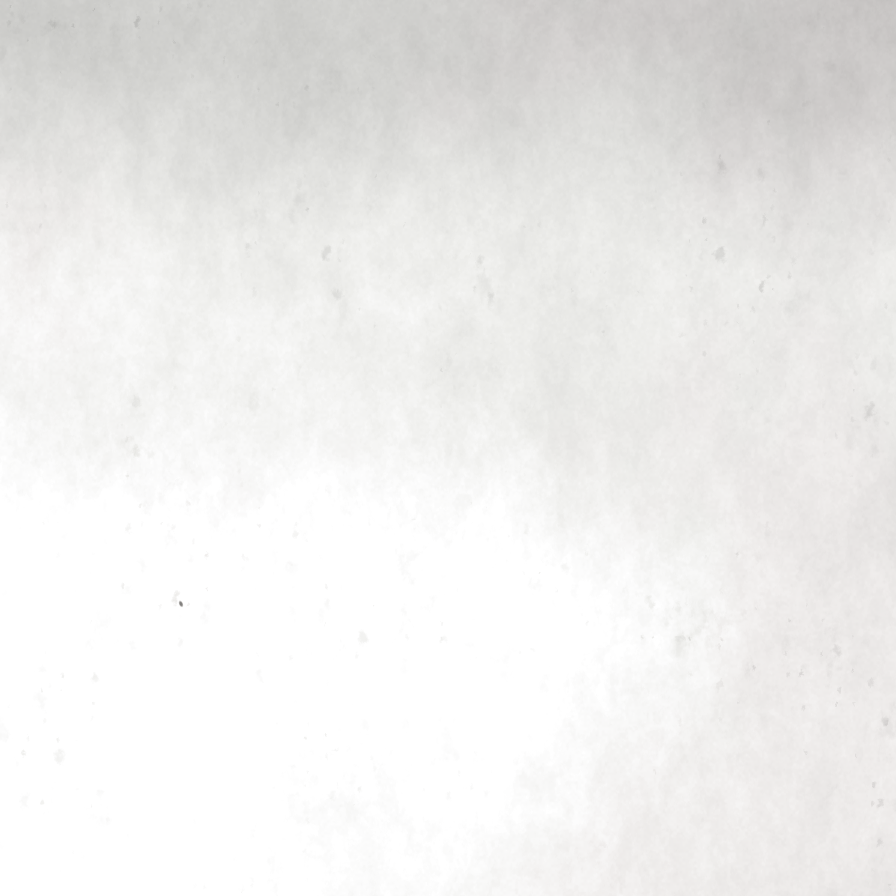
Write a three.js fragment shader that draws this texture.

```glsl
// Pale weathered plaster: a white glow at lower left fading to mottled grey above
varying vec2 vUv;

float hash(vec2 p) {
  vec3 q = fract(vec3(p.xyx) * 0.1031);
  q += dot(q, q.yzx + 33.33);
  return fract((q.x + q.y) * q.z);
}

float noise(vec2 p) {
  vec2 cell = floor(p);
  vec2 f = fract(p);
  f = f * f * (3.0 - 2.0 * f);
  float low = mix(hash(cell), hash(cell + vec2(1.0, 0.0)), f.x);
  float high = mix(hash(cell + vec2(0.0, 1.0)), hash(cell + 1.0), f.x);
  return mix(low, high, f.y);
}

// Layered noise, centred on zero
float fbm(vec2 p) {
  float sum = 0.0;
  float gain = 0.5;
  for (int i = 0; i < 6; i++) {
    sum += gain * (noise(p) - 0.5);
    p = mat2(1.98, 0.16, -0.16, 1.98) * p + 17.3;
    gain *= 0.6;
  }
  return sum;
}

// Broad shading over the wall
float shading(vec2 p) {
  float light = 1.03;
  light -= 0.08 * smoothstep(0.37, 0.62, p.y + 0.12 * p.x);
  light -= 0.14 * smoothstep(0.64, 1.0, p.y);
  light -= 0.115 * smoothstep(0.45, 1.0, p.x) * (1.0 - 0.75 * smoothstep(0.2, 0.6, p.y));
  light -= 0.045 * (1.0 - smoothstep(0.0, 0.25, p.y)) * smoothstep(0.1, 0.5, p.x)
    * (1.0 - smoothstep(0.6, 1.0, p.x));
  vec2 stain = (p - vec2(0.63, 0.6)) / vec2(0.13, 0.1);
  light -= 0.028 * exp(-dot(stain, stain));
  vec2 bloom = (p - vec2(0.06, 0.68)) / vec2(0.14, 0.12);
  return light + 0.02 * exp(-dot(bloom, bloom));
}

// Ragged flecks, one candidate per cell, taller than wide
float flecks(vec2 p, float count, float density) {
  vec2 grid = p * count;
  vec2 cell = floor(grid);
  vec2 centre = 0.3 + 0.4 * vec2(hash(cell + 3.7), hash(cell + 8.1));
  vec2 d = (fract(grid) - centre) * vec2(1.4, 0.9);
  d += 0.35 * vec2(fbm(grid * 5.0), fbm(grid * 5.0 + 31.0));
  float size = mix(0.1, 0.25, hash(cell + 21.0));
  float shape = 1.0 - smoothstep(size * 0.2, size, length(d));
  return shape * step(hash(cell + 55.0), density) * (0.3 + 0.7 * hash(cell + 70.0));
}

void main() {
  vec2 p = vUv;

  // Ragged vertical brushing bends the shading
  vec2 drift = vec2(fbm(p * vec2(7.0, 5.0)), fbm(p * vec2(9.0, 5.0) + 40.0));
  vec2 fray = vec2(fbm(p * vec2(60.0, 45.0) + 5.0), fbm(p * vec2(60.0, 30.0) + 61.0));
  float tone = shading(p + 0.11 * drift + 0.05 * fray);
  float mottle = fbm(p * vec2(14.0, 10.0) + 1.5 * drift + 11.0);
  float streaks = fbm(p * vec2(46.0, 22.0) + 70.0);
  float crumbs = fbm(p * vec2(120.0, 95.0) + 140.0);
  tone += 0.044 * mottle + 0.034 * streaks + 0.02 * crumbs;

  // Flattened patches with crisp broken edges
  float level = tone * 70.0 + 0.8 * crumbs;
  float plateau = floor(level) + smoothstep(0.3, 0.7, fract(level));
  tone = mix(tone, plateau / 70.0, 0.6);
  tone = min(tone, 1.004);

  // Clustered smudges and flecks
  float cluster = smoothstep(-0.12, 0.22, fbm(p * 6.0 + 90.0));
  float smudge = smoothstep(0.16, 0.36, fbm(p * vec2(42.0, 32.0) + 210.0));
  tone -= 0.03 * smudge * cluster;
  tone -= 0.09 * flecks(p, 23.0, 0.32) * cluster;
  tone -= 0.08 * flecks(p + 0.37, 54.0, 0.17) * cluster;

  // One dark chip
  vec2 chip = (p - vec2(0.202, 0.326)) * mat2(0.9, 0.4, -0.4, 0.9);
  tone -= 0.5 * (1.0 - smoothstep(0.001, 0.0035, length(chip * vec2(1.3, 0.75))));

  // Fine grain
  tone += 0.014 * (noise(p * 300.0) - 0.5) * (1.0 - 0.6 * smoothstep(0.98, 1.0, tone));

  // Warm grey with pinkish washes away from the white
  float shade = smoothstep(0.0, 0.08, 1.0 - tone);
  float pink = smoothstep(-0.1, 0.25, fbm(p * vec2(4.0, 3.0) + 23.0) + 0.25 * (p.x - 0.5));
  vec3 greyTint = vec3(0.0, 0.0, -0.01);
  vec3 pinkTint = vec3(0.006, -0.004, -0.009);
  vec3 color = vec3(tone) + shade * mix(greyTint, pinkTint, pink);
  gl_FragColor = vec4(clamp(color, 0.0, 1.0), 1.0);
}
```
